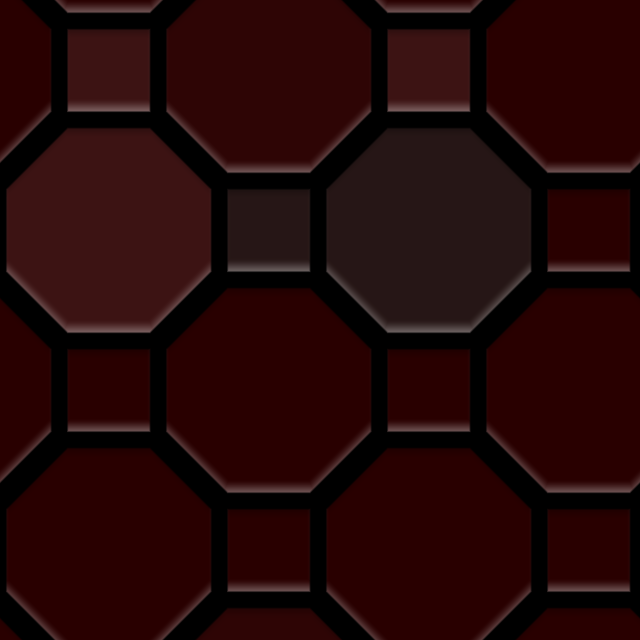
Give the GLSL for this pattern, as a three.js fragment shader.

```glsl
// Dark red octagon and square tiles with black grout, a bevel light and a faded patch.
#define CELLS 4.0                     // cells across and down, octagons alternate with squares
#define ORIGIN vec2(0.68, 0.56)       // centre of the first octagon, in cells
#define OCTAGON_HALF 0.639
#define SQUARE_HALF 0.257
#define EDGE 0.008                    // edge softness, in cells
#define BEVEL 0.065                   // shift of the bevel light, in cells
#define GLOW 0.38                     // strength of the bevel light
#define SHADE 0.3                     // strength of the shadow along the top
#define RED vec3(0.16, 0.0, 0.0)
#define ROSE vec3(0.235, 0.075, 0.075)
#define GREY vec3(0.15, 0.088, 0.086)

varying vec2 vUv;

float squareDistance(vec2 p) {
  vec2 a = abs(p);
  return max(a.x, a.y) - SQUARE_HALF;
}

float octagonDistance(vec2 p) {
  vec2 a = abs(p);
  float sides = max(a.x, a.y) - OCTAGON_HALF;
  float corners = (a.x + a.y - OCTAGON_HALF - SQUARE_HALF) * 0.7071;
  return max(sides, corners);
}

float tileDistance(vec2 p, bool isOctagon) {
  return isOctagon ? octagonDistance(p) : squareDistance(p);
}

// Fading covers the first three columns of the upper two rows.
vec3 tileColor(vec2 id) {
  float faded = step(id.x, 2.5) * step(1.5, id.y);
  float upperRow = step(2.5, id.y);
  float oddColumn = mod(id.x, 2.0);
  float rose = faded * mix(1.0, 0.25, oddColumn);
  float grey = faded * (1.0 - upperRow) * step(0.5, id.x);
  return mix(mix(RED, ROSE, rose), GREY, grey);
}

void main() {
  // Nearest cell; the outer part of a square cell belongs to the octagon beside it
  vec2 q = vUv * CELLS - ORIGIN;
  vec2 id = floor(q + 0.5);
  vec2 p = q - id;
  vec2 a = abs(p);
  bool isOctagon = mod(id.x + id.y, 2.0) < 0.5;
  float groutMiddle = 0.5 * (SQUARE_HALF + 1.0 - OCTAGON_HALF);
  if (!isOctagon && max(a.x, a.y) > groutMiddle) {
    vec2 hop = a.x > a.y ? vec2(sign(p.x), 0.0) : vec2(0.0, sign(p.y));
    id += hop;
    p -= hop;
    isOctagon = true;
  }

  // Shifted copies of the outline give the light below and the shadow above
  vec2 shift = vec2(0.0, BEVEL);
  float glow = smoothstep(-0.02, 0.09, tileDistance(p - shift, isOctagon));
  float shade = smoothstep(0.0, 0.09, tileDistance(p + shift, isOctagon));
  vec3 color = tileColor(mod(id, CELLS)) * (1.0 - SHADE * shade);
  color = mix(color, vec3(1.0), GLOW * glow);

  // Black grout outside the tile
  float inside = 1.0 - smoothstep(-EDGE, EDGE, tileDistance(p, isOctagon));
  gl_FragColor = vec4(color * inside, 1.0);
}
```
